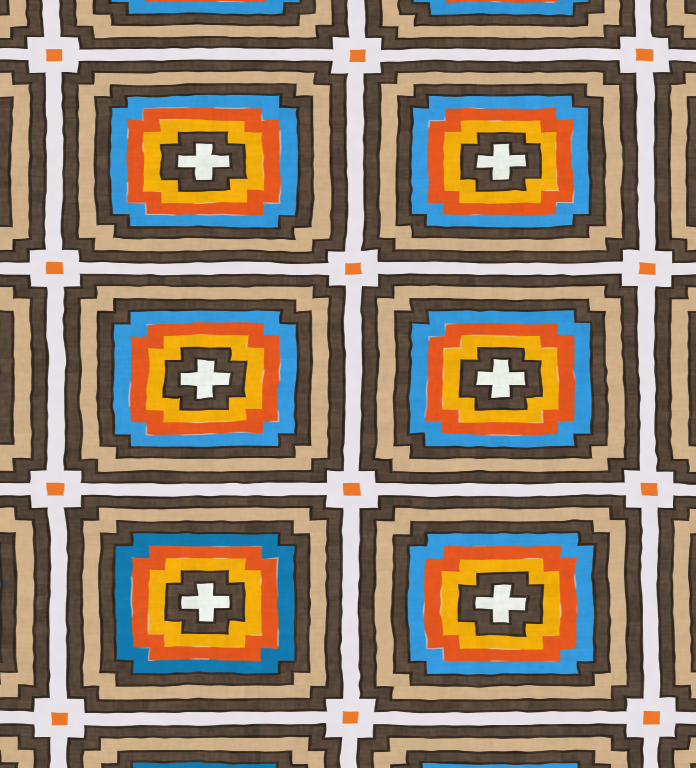
Write a Shadertoy shader that draws this pattern.

```glsl
// Layout, in canvas heights measured from the top left
const vec2 ORIGIN = vec2(0.0716, 0.0716);   // first crossing
const vec2 PITCH  = vec2(0.3932, 0.2734);   // tile size
const vec2 DRIFT  = vec2(-0.0039, 0.0048);  // change of tile size per tile
const float LEAN  = 0.010;                  // slant of the vertical bars
const float STEPS = 18.0;                   // grid steps across a tile
const int LAST_RING = 10;

// Hand-drawn wear
const float WOBBLE  = 0.22;
const float JITTER  = 0.30;
const float OUTLINE = 0.17;
const float GRAIN   = 0.10;
const float PATCHY  = 0.09;

// Colours; alpha marks rings that carry a pen outline
const vec4 PAPER  = vec4(0.91, 0.89, 0.91, 0.0);
const vec4 CROSS  = vec4(0.92, 0.94, 0.91, 0.0);
const vec4 BROWN  = vec4(0.335, 0.275, 0.225, 1.0);
const vec4 YELLOW = vec4(0.94, 0.68, 0.05, 0.0);
const vec4 ORANGE = vec4(0.89, 0.34, 0.13, 0.0);
const vec4 BEIGE  = vec4(0.81, 0.69, 0.54, 0.0);
const vec4 NODE   = vec4(0.92, 0.47, 0.17, 0.0);
const vec4 BLUE   = vec4(0.22, 0.61, 0.87, 0.0);
const vec4 DEEP_BLUE = vec4(0.08, 0.48, 0.68, 0.0);
const vec3 PEN    = vec3(0.13, 0.10, 0.08);

float hash(vec2 p) {
    return fract(sin(dot(p, vec2(127.1, 311.7))) * 43758.5453);
}

float noise(vec2 p) {
    vec2 i = floor(p), f = fract(p);
    f = f * f * (3.0 - 2.0 * f);
    return mix(mix(hash(i), hash(i + vec2(1, 0)), f.x),
               mix(hash(i + vec2(0, 1)), hash(i + vec2(1, 1)), f.x), f.y);
}

// Tile coordinate on a grid whose pitch drifts steadily
vec2 tileCoord(vec2 p) {
    vec2 d = p - ORIGIN;
    vec2 t = 2.0 * d / (PITCH + sqrt(PITCH * PITCH + 4.0 * DRIFT * d));
    t.x -= LEAN * (p.y - 0.4) * cos(3.14159 * t.x) / PITCH.x;
    return t;
}

// Box distance with one grid step notched from every corner
float steppedBox(vec2 p) {
    vec2 a = abs(p);
    return max(max(a.x, a.y), min(a.x, a.y) + 1.0);
}

vec4 ringColor(int ring, vec4 blue) {
    if (ring <= 1) return CROSS;
    if (ring == 3) return YELLOW;
    if (ring == 4) return ORANGE;
    if (ring == 5) return blue;
    if (ring == 7) return BEIGE;
    if (ring == 9) return PAPER;
    if (ring == 10) return NODE;
    return BROWN;
}

void mainImage(out vec4 fragColor, in vec2 fragCoord) {
    vec2 p = vec2(fragCoord.x, iResolution.y - fragCoord.y) / iResolution.y;

    // Wavering tile grid
    vec2 grid = tileCoord(p) * STEPS;
    vec2 waver = vec2(noise(grid * 0.35), noise(grid * 0.35 + 40.0)) - 0.5;
    vec2 shake = vec2(noise(grid * 1.4 + 80.0), noise(grid * 1.4 + 120.0)) - 0.5;
    grid += WOBBLE * (waver + 0.5 * shake);
    vec2 tile = floor(grid / STEPS);
    vec2 local = grid - (tile + 0.5) * STEPS;

    // Each motif sits slightly off centre, fading out at the tile border
    float inside = 1.0 - max(abs(local.x), abs(local.y)) / (0.5 * STEPS);
    vec2 offset = vec2(hash(tile + 3.1), hash(tile + 7.7)) - 0.5;
    local += JITTER * offset * inside;

    // Blue ink is deeper toward the lower left
    float deep = step(1.5, tile.y) * step(tile.x, 0.5);
    vec4 blue = mix(BLUE, DEEP_BLUE, max(deep, 0.2 * hash(tile + 5.3)));

    // Concentric stepped rings
    float d = steppedBox(local);
    float pixel = STEPS / (PITCH.y * iResolution.y);
    float soft = max(0.6 * pixel, 0.03);
    vec4 ink = ringColor(0, blue);
    for (int i = 2; i <= LAST_RING; i++) {
        float edge = float(i) - 0.5;
        ink = mix(ink, ringColor(i, blue), smoothstep(edge - soft, edge + soft, d));
    }
    vec3 col = ink.rgb;

    // Marker strokes and uneven grid squares
    float painted = 1.0 - smoothstep(8.5 - soft, 8.5 + soft, d);
    float strokes = noise(grid * vec2(1.6, 6.0)) + noise(grid * vec2(6.0, 2.0)) - 1.0;
    float patchTone = hash(floor(local + 0.5) + tile * 31.0) - 0.5;
    float strength = mix(0.35, 1.6, ink.a) * painted;
    col *= 1.0 + strength * (GRAIN * strokes + PATCHY * patchTone);

    // Pen outline inside the brown rings
    float toEdge = abs(fract(d) - 0.5);
    float pressure = 0.55 + 0.45 * noise(grid * 1.1 + 17.0);
    float outline = 1.0 - smoothstep(OUTLINE - soft, OUTLINE + soft, toEdge);
    col = mix(col, PEN, 0.8 * outline * pressure * ink.a);

    // Thin pale gaps where the bright inks miss each other
    float bright = smoothstep(3.2, 3.4, d) * (1.0 - smoothstep(4.6, 4.8, d));
    float gap = 1.0 - smoothstep(0.0, 0.05 + soft, toEdge);
    float missed = smoothstep(0.55, 0.8, noise(grid * 0.9 + 60.0));
    col = mix(col, PAPER.rgb, 0.55 * bright * gap * missed);

    // Paper tone
    col *= 0.99 + 0.02 * noise(p * 90.0);
    fragColor = vec4(clamp(col, 0.0, 1.0), 1.0);
}
```
